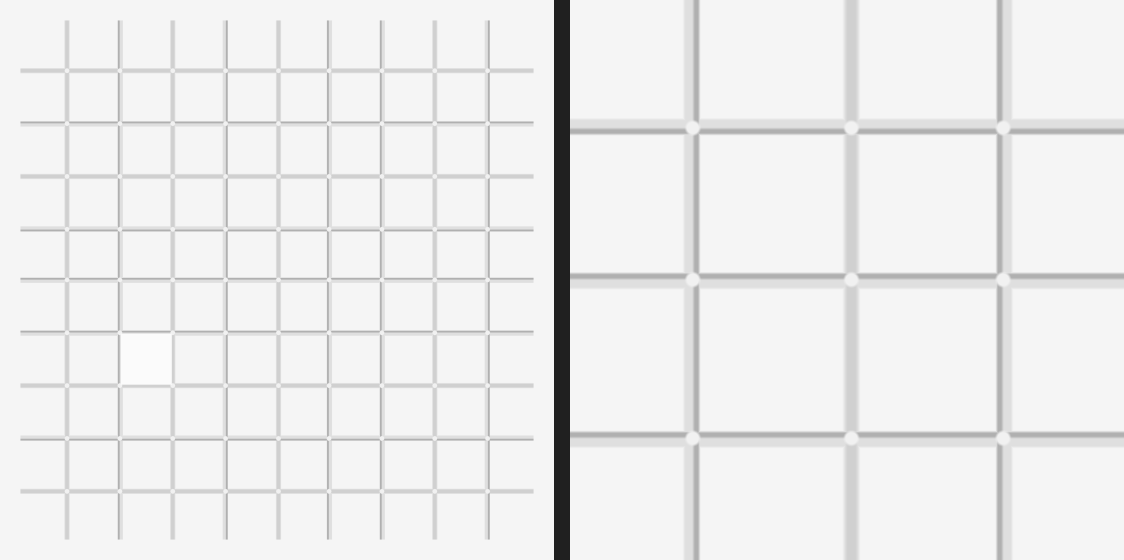
Left, the full canvas; right, a detail of the centre.
This pattern is drawn by a WebGL 1 fragment shader. Its source:

```glsl
precision highp float;
// Pale grid of nine by nine grooved lines with one brighter cell.

#define LINES 9.0
#define PITCH 0.0944
#define FIRST vec2(0.1197, 0.1263)
#define SLIP 0.0041
#define SLIP_AT vec2(5.0, 4.0)
#define MARGIN 0.0365
#define SOFT 0.0011
#define PAPER 0.961
#define HALO 0.875
#define FLAT_CORE 0.815
#define SHARP_CORE 0.69
#define LIT_CELL vec2(1.0, 5.0)

uniform vec2 u_resolution;

const float HALF_PI = 1.5707963;

// Coverage of a shape from its signed distance
float cover(float dist) {
  float soft = max(SOFT, 0.7 / u_resolution.y);
  return 1.0 - smoothstep(-soft, soft, dist);
}

// Centre of a line; the spacing tightens once at the slip
float lineCentre(float index, float first, float slipAt) {
  return first + PITCH * index - SLIP * step(slipAt, index);
}

// Side of the dark edge: -1 before, 0 even, +1 after; restarts at the slip
float lineTilt(float index, float slipAt) {
  float phase = index < slipAt ? index : max(index - slipAt, 1.0);
  return -sin(phase * HALF_PI);
}

// Signed offset from the nearest line, and the tilt of that line
vec2 nearestLine(float pos, float first, float slipAt) {
  float index = clamp(floor((pos - first) / PITCH + 0.5), 0.0, LINES - 1.0);
  return vec2(pos - lineCentre(index, first, slipAt), lineTilt(index, slipAt));
}

// Groove shade: a light halo beside a dark core
float grooveShade(vec2 line, float alongDist) {
  float sharp = abs(line.y);
  float haloDist = abs(line.x + line.y * 0.0018) - mix(0.0046, 0.0035, sharp);
  float coreDist = abs(line.x - line.y * 0.0021) - mix(0.0031, 0.0017, sharp);
  float shade = mix(PAPER, HALO, cover(haloDist));
  shade = mix(shade, mix(FLAT_CORE, SHARP_CORE, sharp), cover(coreDist));
  return mix(PAPER, shade, cover(alongDist));
}

void main() {
  // Canvas heights, measured from the upper left
  vec2 p = vec2(gl_FragCoord.x, u_resolution.y - gl_FragCoord.y) / u_resolution.y;
  vec2 size = vec2(u_resolution.x / u_resolution.y, 1.0);
  vec2 fromEnds = abs(p - 0.5 * size) - (0.5 * size - MARGIN);

  // Both sets of grooves
  vec2 column = nearestLine(p.x, FIRST.x, SLIP_AT.x);
  vec2 row = nearestLine(p.y, FIRST.y, SLIP_AT.y);
  float shade = min(grooveShade(column, fromEnds.y), grooveShade(row, fromEnds.x));

  // Pale gaps at the crossings
  float gap = cover(length(vec2(column.x, row.x)) - 0.0042);
  shade = mix(shade, PAPER - 0.015, gap);

  // Brighter cell
  vec2 slip = SLIP * step(SLIP_AT, LIT_CELL);
  vec2 cell = FIRST + PITCH * (LIT_CELL + 0.5) - slip;
  vec2 cellDist = abs(p - cell) - 0.0455;
  shade = mix(shade, 0.985, cover(max(cellDist.x, cellDist.y)));

  gl_FragColor = vec4(vec3(shade), 1.0);
}
```
